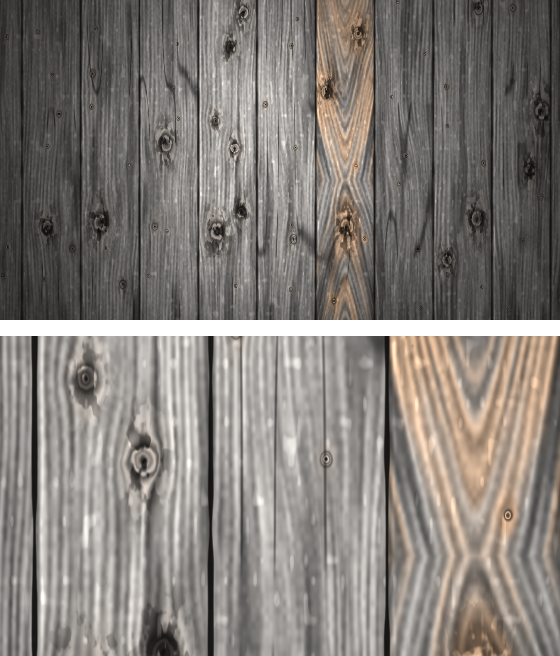
Top: the whole. Bottom: its middle third, enlarged.
This texture is drawn by a WebGL 2 fragment shader. Its source:

```glsl
#version 300 es
precision highp float;
uniform vec2 u_resolution;
out vec4 fragColor;

#define PITCH 0.1049
#define FIRST_SEAM 0.0392
#define SEAM_HALF_WIDTH 0.0013
#define WARM_PLANK 5.0
#define KNOTS 7
#define RINGS 165.0
#define LIGHT_CENTER vec2(0.49, 0.31)
#define LIGHT_REACH vec2(0.37, 0.36)
#define SHADE 0.19
#define GLOW 0.46

const vec3 SILVER = vec3(1.02, 1.0, 0.98);
const vec3 TAN = vec3(1.22, 1.0, 0.81);
const vec3 GAP = vec3(0.065, 0.058, 0.05);

float hash(vec2 p) {
    vec3 h = fract(p.xyx * vec3(0.1031, 0.1030, 0.0973));
    h += dot(h, h.yzx + 33.33);
    return fract((h.x + h.y) * h.z);
}

float noise(vec2 p) {
    vec2 i = floor(p), f = fract(p);
    f = f * f * (3.0 - 2.0 * f);
    return mix(mix(hash(i), hash(i + vec2(1, 0)), f.x),
               mix(hash(i + vec2(0, 1)), hash(i + vec2(1, 1)), f.x), f.y);
}

float fbm(vec2 p) {
    return 0.55 * noise(p) + 0.3 * noise(p * 2.1 + 7.0) + 0.15 * noise(p * 4.3 + 19.0);
}

void main() {
    vec2 p = gl_FragCoord.xy / u_resolution.x;
    float height = u_resolution.y / u_resolution.x;
    float pixel = 1.0 / u_resolution.x;

    // Plank index and position across the plank
    float s = (p.x - FIRST_SEAM) / PITCH;
    float id = floor(s);
    float x = (fract(s) - 0.5) * PITCH;
    float seed = id * 17.0 + 40.0;
    float warm = 1.0 - step(0.5, abs(id - WARM_PLANK));
    float figure = hash(vec2(seed, 3.0));

    // Grain field: its contours are the growth rings
    float sway = noise(vec2(x * 17.0 + seed, p.y * 5.0)) - 0.5;
    float grain = x + mix(0.012, 0.05, figure * figure) * sway;
    float arches = sqrt(x * x + 0.00005) - 0.2 * abs(p.y - 0.25) + 0.03 * sway;
    grain = mix(grain, arches, warm);

    // Knots bend the grain around themselves
    float knotTone = 1.0, knotMask = 0.0, scorch = 0.0, stain = 0.0;
    float ragged = fbm(vec2(x * 150.0 + seed, p.y * 75.0));
    for (int i = 0; i < KNOTS; i++) {
        vec2 key = vec2(seed, float(i) * 5.0 + 11.0);
        float h = hash(key + 1.7);
        float size = mix(0.0025, 0.0145, pow(h, mix(3.2, 1.3, warm)));
        vec2 center = vec2((hash(key + 3.1) - 0.5) * 0.72 * PITCH,
                           (float(i) + hash(key + 5.3)) / float(KNOTS) * height);
        vec2 d = vec2(x, p.y) - center;
        float rho = length(d / vec2(size, size * 1.3)) + 0.5 * (ragged - 0.5);
        grain -= d.x / max(rho * rho, 1.0);

        float inside = 1.0 - smoothstep(0.8, 1.15, rho);
        float rings = 0.95 + 0.22 * sin(rho * 13.0 + h * 6.0);
        float core = 1.0 - smoothstep(0.12, 0.45, rho);
        float rim = exp(-pow((rho - 1.0) * 4.5, 2.0));
        float tone = rings * (1.0 - 0.65 * core) * (1.0 - 0.5 * rim);
        knotTone = mix(knotTone, tone, inside);
        knotTone *= 1.0 - 0.3 * rim * (1.0 - inside);
        knotMask = max(knotMask, inside);

        vec2 torn = d / vec2(size * 1.7, size * 3.6);
        float near = exp(-dot(torn, torn));
        scorch = max(scorch, near * smoothstep(0.003, 0.009, size));
        stain = max(stain, near);
    }

    // Growth rings, fading out where too fine to resolve
    float phase = grain * RINGS * 6.2832 + 2.0 * noise(vec2(grain * 60.0, p.y * 8.0 + seed));
    float visible = 1.0 - smoothstep(1.2, 3.0, fwidth(phase));
    float patchy = smoothstep(0.25, 0.75, noise(vec2(x * 30.0 + seed, p.y * 4.0)));
    float ring = sin(phase) * visible * mix(0.05, 0.17, max(patchy, warm));

    // Weathered fibres, dark streaks, cracks and pale flecks
    float fine = noise(vec2(grain * 420.0 + seed, p.y * 22.0)) - 0.5;
    float broad = fbm(vec2(grain * 95.0 + seed, p.y * 5.0)) - 0.5;
    float grit = noise(p * vec2(380.0, 230.0)) - 0.5;
    float streak = smoothstep(0.56, 0.78, fbm(vec2(grain * 60.0 - seed, p.y * 4.5)));
    float vein = abs(noise(vec2(x * 42.0 + seed, p.y * 3.5 + seed)) - 0.5);
    float crack = 1.0 - smoothstep(0.0, 0.045, vein);
    crack *= smoothstep(0.5, 0.7, noise(vec2(seed, p.y * 14.0)));
    float fleck = smoothstep(0.76, 0.95, noise(vec2(x * 230.0 + seed, p.y * 85.0)));

    float tone = 1.0 + ring + 0.34 * fine + 0.42 * broad + 0.16 * grit;
    tone *= 1.0 - 0.32 * streak;
    tone = mix(tone, 1.0 + 0.25 * fine, knotMask * 0.8) * knotTone;
    tone *= 1.0 - 0.45 * crack;
    tone *= 1.0 - 0.75 * scorch * smoothstep(0.46, 0.62, ragged);
    tone += 0.22 * fleck * (1.0 - knotMask);
    tone *= mix(0.88, 1.12, hash(vec2(seed, 9.0)));

    // Pool of light in the middle
    vec2 fall = (p - LIGHT_CENTER) / LIGHT_REACH;
    float gray = (SHADE + GLOW * exp(-dot(fall, fall))) * max(tone, 0.12);

    // Silver wood, browned on the warm plank and faintly around knots
    float brown = warm * smoothstep(0.3, 0.75, 0.5 + broad + 0.6 * stain + sway * 0.5);
    vec3 color = gray * mix(SILVER, TAN, clamp(0.85 * brown + 0.2 * stain, 0.0, 1.0));

    // Gaps between planks, with worn lips
    float edge = 0.5 * PITCH - abs(x) + 0.0012 * (noise(vec2(p.y * 45.0, floor(s + 0.5))) - 0.5);
    color *= 1.0 - 0.3 * exp(-max(edge, 0.0) / 0.0035);
    color *= 1.0 + 0.22 * exp(-pow((edge - 0.0042) / 0.0013, 2.0)) * step(x, 0.0);
    float gap = 1.0 - smoothstep(-pixel, pixel, edge - SEAM_HALF_WIDTH);
    color = mix(color, GAP, 0.92 * gap);

    fragColor = vec4(clamp(color, 0.0, 1.0), 1.0);
}
```
